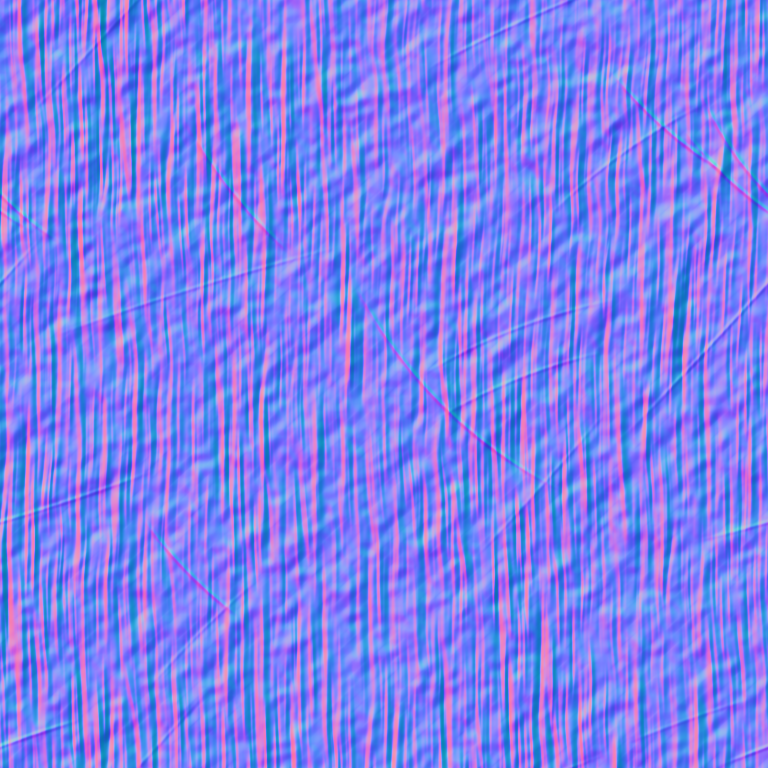
This texture map is drawn by a Shadertoy shader. Its source:

```glsl
// Tangent-space normal map of a fibrous, scratched surface with vertical grain.

const float GRAIN_DEPTH = 0.33;
const float LUMP_DEPTH = 0.32;
const float SCRATCH_DEPTH = 0.0021;
const float SAMPLE_STEP = 0.0011;
const int SCRATCH_COUNT = 18;

float hash(vec2 p) {
    return fract(sin(dot(p, vec2(127.1, 311.7))) * 43758.5453);
}

vec3 hash3(vec2 p) {
    return vec3(hash(p), hash(p + 17.3), hash(p + 41.9));
}

float noise(vec2 p) {
    vec2 cell = floor(p);
    vec2 f = fract(p);
    f = f * f * (3.0 - 2.0 * f);
    float low = mix(hash(cell), hash(cell + vec2(1.0, 0.0)), f.x);
    float high = mix(hash(cell + vec2(0.0, 1.0)), hash(cell + 1.0), f.x);
    return mix(low, high, f.y);
}

vec2 rotate(vec2 p, float angle) {
    float c = cos(angle), s = sin(angle);
    return vec2(c * p.x + s * p.y, c * p.y - s * p.x);
}

// Tapered ridges and grooves, one per grid cell, with random lean and bend.
float fibres(vec2 p, vec2 grid, float width, float lean, float seed) {
    p *= grid;
    float height = 0.0;
    for (int i = -1; i <= 1; i++) {
        float column = floor(p.x) + float(i);
        float y = p.y + 7.0 * hash(vec2(column, seed));
        vec2 id = vec2(column, floor(y)) + seed;
        vec3 rnd = hash3(id) - 0.5;
        float along = fract(y) - 0.5;
        float bend = (hash(id + 63.7) - 0.5) * along * along;
        float centre = column + 0.5 + 0.6 * rnd.x + lean * rnd.y * along + bend;
        float amount = 2.0 * rnd.z;
        float across = p.x - centre;
        // The right-facing flank is steeper than the left-facing one.
        float flank = width * (across * amount > 0.0 ? 0.78 : 1.25);
        float taper = 1.0 - smoothstep(0.15, 0.5, abs(along));
        height += amount * taper * exp(-across * across / (flank * flank));
    }
    return height / grid.x;
}

// A bent groove with tapered ends, centred on the origin.
float scratch(vec2 p, float angle, float halfLength, float bend, float width) {
    vec2 q = rotate(p, angle);
    float across = (q.y - bend * q.x * q.x) / width;
    float taper = 1.0 - smoothstep(0.4, 1.0, abs(q.x) / halfLength);
    return -taper * exp(-across * across);
}

// Scattered scratches: falling arcs and shallower rising cuts.
float scratches(vec2 p) {
    float height = 0.0;
    for (int i = 0; i < SCRATCH_COUNT; i++) {
        vec2 id = vec2(float(i), 5.0);
        vec3 place = hash3(id);
        vec3 form = hash3(id + 83.0);
        bool falling = i % 3 == 0;
        float angle = falling ? mix(-0.9, -0.45, place.z) : mix(0.2, 0.95, place.z);
        float bend = falling ? mix(0.5, 1.4, form.x) : mix(-0.7, 0.3, form.x);
        float halfLength = mix(0.09, 0.22, form.y);
        float strength = falling ? 1.0 : mix(0.35, 0.9, form.z);
        vec2 offset = fract(p - place.xy + 0.5) - 0.5;
        height += strength * scratch(offset, angle, halfLength, bend, 0.0028);
    }
    return height;
}

float surfaceHeight(vec2 p) {
    // Gentle sideways wander of the grain.
    vec2 g = p;
    g.x += 0.02 * noise(p * vec2(5.0, 4.0)) + 0.004 * noise(p * vec2(14.0, 17.0));

    float grain = fibres(g, vec2(40.0, 3.6), 0.20, 0.8, 1.0)
                + fibres(g, vec2(68.0, 5.0), 0.23, 0.8, 2.0)
                + fibres(g, vec2(105.0, 7.0), 0.25, 0.8, 3.0)
                + 0.55 * fibres(g, vec2(24.0, 5.5), 0.12, 1.0, 4.0);
    float patches = mix(0.55, 1.35, noise(p * vec2(6.0, 5.0) + 9.0));

    // Small lumps drawn out along a rising diagonal.
    vec2 d = rotate(p + 0.012 * noise(p * 16.0), 0.75);
    float lumps = noise(d * vec2(22.0, 42.0)) / 42.0
                + noise(d * vec2(50.0, 85.0) + 31.0) / 85.0
                + 0.5 * noise(p * vec2(120.0, 95.0)) / 110.0;

    return GRAIN_DEPTH * patches * grain + LUMP_DEPTH * lumps
         + SCRATCH_DEPTH * scratches(p);
}

void mainImage(out vec4 fragColor, in vec2 fragCoord) {
    vec2 p = fragCoord / iResolution.y;
    vec2 e = vec2(SAMPLE_STEP, 0.0);
    float slopeX = surfaceHeight(p + e.xy) - surfaceHeight(p - e.xy);
    float slopeY = surfaceHeight(p + e.yx) - surfaceHeight(p - e.yx);

    // Green points down the canvas.
    vec3 normal = normalize(vec3(-slopeX, slopeY, 2.0 * SAMPLE_STEP));
    fragColor = vec4(0.5 + 0.5 * normal, 1.0);
}
```
